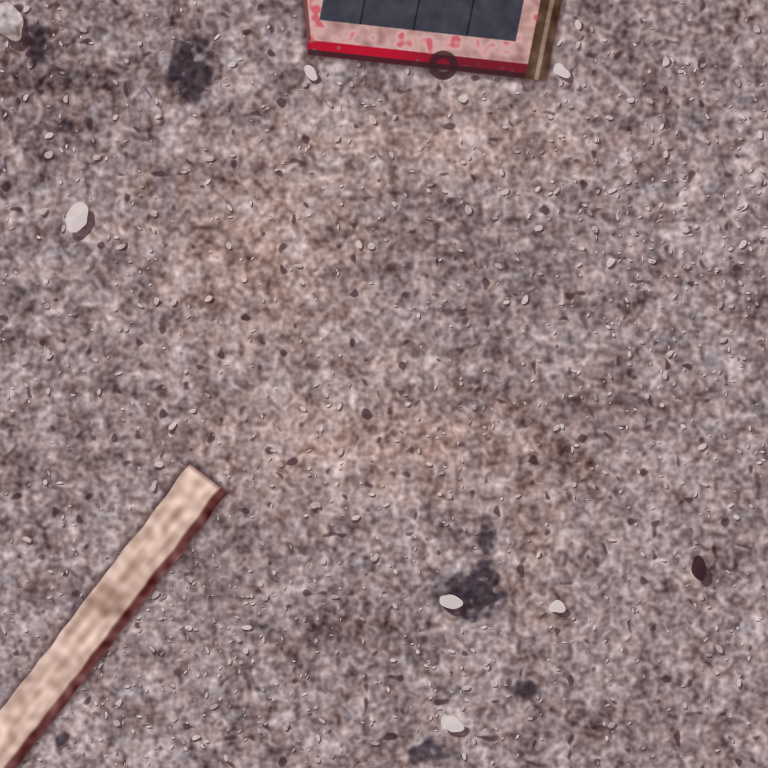
This texture is drawn by a WebGL 2 fragment shader. Its source:

```glsl
#version 300 es
precision highp float;
// Gritty soil seen from above, with a weathered plank and a red wooden crate.
uniform vec2 u_resolution;
out vec4 outColor;

const vec3 SOIL = vec3(0.585, 0.505, 0.5);
const vec3 WARM_TINT = vec3(0.045, 0.015, -0.01);
const vec3 SOOT = vec3(0.22, 0.18, 0.21);
const vec3 STONE = vec3(0.85, 0.8, 0.79);
const vec3 SHADOW = vec3(0.22, 0.14, 0.16);
const vec3 WOOD = vec3(0.81, 0.69, 0.64);
const vec3 WOOD_SIDE = vec3(0.38, 0.22, 0.21);
const vec3 RED_PAINT = vec3(0.7, 0.1, 0.19);
const vec3 FADED_PAINT = vec3(0.76, 0.6, 0.58);
const vec3 CRATE_FLOOR = vec3(0.25, 0.25, 0.29);
const vec3 CRATE_SIDE = vec3(0.33, 0.24, 0.19);
const vec2 PLANK_END = vec2(0.272, 0.377);
const vec2 PLANK_DIR = vec2(-0.61, -0.792);
const float PLANK_HALF = 0.031;
const float CRATE_TILT = 0.11;
const float GRIT = 0.3;

vec2 hash2(vec2 cell) {
  uvec2 q = uvec2(ivec2(cell)) * uvec2(0x5f356495u, 0xe3363a15u);
  uint n = (q.x ^ q.y) * 0x5f356495u;
  n = (n ^ (n >> 15)) * 0x85ebca77u;
  n ^= n >> 13;
  return vec2(n & 65535u, n >> 16) / 65535.0;
}

float slope(vec2 cell, vec2 offset) {
  float a = 6.2832 * hash2(cell).x;
  return dot(vec2(cos(a), sin(a)), offset);
}

// Gradient noise, about -0.7 to 0.7
float noise(vec2 p) {
  vec2 i = floor(p), f = p - i, w = f * f * (3.0 - 2.0 * f), e = vec2(1, 0);
  return mix(mix(slope(i, f), slope(i + e, f - e), w.x),
             mix(slope(i + e.yx, f - e.yx), slope(i + 1.0, f - 1.0), w.x), w.y);
}

float fill(float d) { return clamp(0.5 - d * u_resolution.y / 1.6, 0.0, 1.0); }

float blob(vec2 p, float x, float y, float rx, float ry) {
  vec2 q = (p - vec2(x, y)) / vec2(rx, ry);
  return exp(-dot(q, q));
}

// Tilted oval pebble with a shadow to the lower right
vec3 pebble(vec3 col, vec2 p, float r, float angle, vec3 tint) {
  float c = cos(angle), s = sin(angle);
  mat2 turn = mat2(c, s * 1.6, -s, c * 1.6);
  col = mix(col, SHADOW, 0.6 * fill(length(turn * (p - vec2(0.4, -0.5) * r)) - r));
  return mix(col, tint, 0.9 * fill(length(turn * p) - r));
}

vec3 ground(vec2 p) {
  vec2 w = p + 0.005 * vec2(noise(p * 60.0), noise(p * 60.0 + 31.0));
  float gravel = blob(p, 0.26, 0.19, 0.12, 0.07) + blob(p, 0.57, 0.1, 0.07, 0.05)
    + 0.6 * blob(p, 0.87, 0.7, 0.17, 0.18) + 0.6 * blob(p, 0.17, 0.05, 0.14, 0.06);
  float warmth = blob(p, 0.34, 0.67, 0.15, 0.13) + blob(p, 0.5, 0.42, 0.25, 0.08)
    + 0.8 * blob(p, 0.6, 0.82, 0.2, 0.06) + 0.6 * blob(p, 0.7, 0.27, 0.04, 0.12);
  float damp = blob(p, 0.62, 0.68, 0.08, 0.04) + blob(p, 0.64, 0.48, 0.025, 0.05)
    + blob(p, 0.2, 0.4, 0.05, 0.03) + blob(p, 0.42, 0.17, 0.09, 0.04)
    + blob(p, 0.06, 0.89, 0.11, 0.1) + 0.6 * blob(p, 0.78, 0.46, 0.08, 0.06);
  float tone = 0.09 * noise(p * 9.0) + 0.2 * noise(w * 24.0 + 7.0);
  tone += GRIT * (0.6 * noise(w * 58.0) + 0.85 * noise(w * 110.0) + 0.4 * noise(p * 180.0));
  vec3 col = SOIL + tone + 0.03 * (warmth + gravel) - 0.12 * damp;
  col += WARM_TINT * (warmth + noise(p * 35.0 + 5.0) - 0.3);
  // Dark crumbs, then pale grit that is denser in the gravel beds
  col = mix(col, SHADOW, 0.65 * smoothstep(0.34, 0.52, noise(w * 64.0 + 90.0)));
  for (float k = 0.0; k < 3.0; k++) {
    float scale = 42.0 + 27.0 * k;
    vec2 cell = floor(w * scale), h = hash2(cell + 200.0 * k), g = hash2(cell + 200.0 * k + 900.0);
    vec2 q = w - (cell + 0.3 + 0.4 * h) / scale;
    float r = (0.13 + 0.13 * g.y) / scale;
    if (g.x < 0.07 + 0.25 * gravel) col = pebble(col, q, r, 6.3 * h.x, mix(col, STONE, 0.4 + 0.6 * h.y));
  }
  // Ragged soot stains
  float soot = blob(p, 0.25, 0.908, 0.037, 0.042) + blob(p, 0.615, 0.225, 0.045, 0.033)
    + 0.55 * blob(p, 0.635, 0.3, 0.02, 0.055) + 0.8 * blob(p, 0.685, 0.102, 0.022, 0.016)
    + 0.7 * blob(p, 0.095, 0.835, 0.022, 0.014) + 0.65 * blob(p, 0.555, 0.02, 0.04, 0.02)
    + 0.8 * blob(p, 0.045, 0.945, 0.02, 0.035) + 0.7 * blob(p, 0.09, 0.035, 0.02, 0.014);
  soot = smoothstep(0.25, 0.7, soot * (1.0 + noise(p * 45.0) + 0.7 * noise(p * 100.0)));
  col = mix(col, SOOT + 0.3 * tone, 0.85 * soot);
  // Larger stones
  col = pebble(col, w - vec2(0.012, 0.972), 0.026, 1.2, STONE - 0.12 + tone);
  col = pebble(col, w - vec2(0.1, 0.717), 0.021, 2.0, STONE);
  col = pebble(col, w - vec2(0.404, 0.906), 0.011, 0.8, STONE);
  col = pebble(col, w - vec2(0.731, 0.908), 0.012, 0.6, STONE);
  col = pebble(col, w - vec2(0.588, 0.217), 0.016, 0.3, STONE);
  col = pebble(col, w - vec2(0.726, 0.209), 0.012, 0.0, STONE);
  col = pebble(col, w - vec2(0.59, 0.057), 0.016, 0.4, STONE);
  return pebble(col, w - vec2(0.911, 0.259), 0.015, 1.4, SHADOW);
}

vec3 addPlank(vec3 col, vec2 p) {
  vec2 q = mat2(PLANK_DIR.x, -PLANK_DIR.y, PLANK_DIR.y, PLANK_DIR.x) * (p - PLANK_END);
  q.y += 0.003 * noise(q.xx * 25.0);
  float body = max(abs(q.y) - PLANK_HALF, -q.x);
  col = mix(col, SHADOW, 0.6 * smoothstep(0.01, -0.002, body));
  float grain = 0.15 * noise(q * vec2(15, 110)) + 0.2 * noise(q * 70.0);
  float side = max(smoothstep(0.016, 0.022, q.y), 0.5 * smoothstep(0.007, 0.0, q.x));
  vec3 wood = mix(WOOD - 0.2 * blob(q, 0.21, 0.0, 0.02, 0.03), WOOD_SIDE, side);
  return mix(col, wood + grain, fill(body));
}

vec3 addCrate(vec3 col, vec2 p) {
  float s = p.y + CRATE_TILT * (p.x - 0.4), x = p.x + 0.2 * (1.0 - p.y);
  float wear = noise(p * 45.0) + 0.6 * noise(p * 110.0), left = 0.488 - 0.093 * p.y - p.x;
  float body = max(max(left, x - 0.732), 0.929 - s);
  col = mix(col, SHADOW, 0.6 * smoothstep(0.01, -0.002, body));
  // Worn rim, red front and dark lower lip
  vec3 frame = mix(FADED_PAINT + 0.2 * wear, RED_PAINT, 0.55 * smoothstep(0.2, 0.6, wear));
  frame = mix(frame, WOOD_SIDE, 0.8 * fill(-left - 0.005));
  vec3 front = mix(RED_PAINT, FADED_PAINT - 0.2, smoothstep(0.2, 0.5, wear));
  frame = mix(frame, mix(front, SHADOW, 0.5 * smoothstep(0.5, 0.6, p.x)), fill(s - 0.948));
  frame = mix(frame, SHADOW, 0.85 * fill(s - 0.936));
  // Floor boards with seams, then the right side
  float seam = abs(fract((x - 0.475) / 0.071 + 0.5) - 0.5) * 0.071;
  vec3 boards = CRATE_FLOOR + 0.05 * wear - 0.11 * fill(seam - 0.0012);
  frame = mix(frame, boards, fill(max(max(0.421 - x, x - 0.682), 0.976 - s)));
  vec3 side = CRATE_SIDE + 0.12 * wear + 0.22 * fill(abs(x - 0.719) - 0.003);
  col = mix(col, mix(frame, side, fill(0.704 - x)), fill(body));
  // Iron latch
  return mix(col, SHADOW, 0.8 * fill(abs(length(p - vec2(0.577, 0.915)) - 0.014) - 0.005));
}

void main() {
  vec2 p = gl_FragCoord.xy / u_resolution;
  outColor = vec4(clamp(addCrate(addPlank(ground(p), p), p), 0.0, 1.0), 1.0);
}
```
